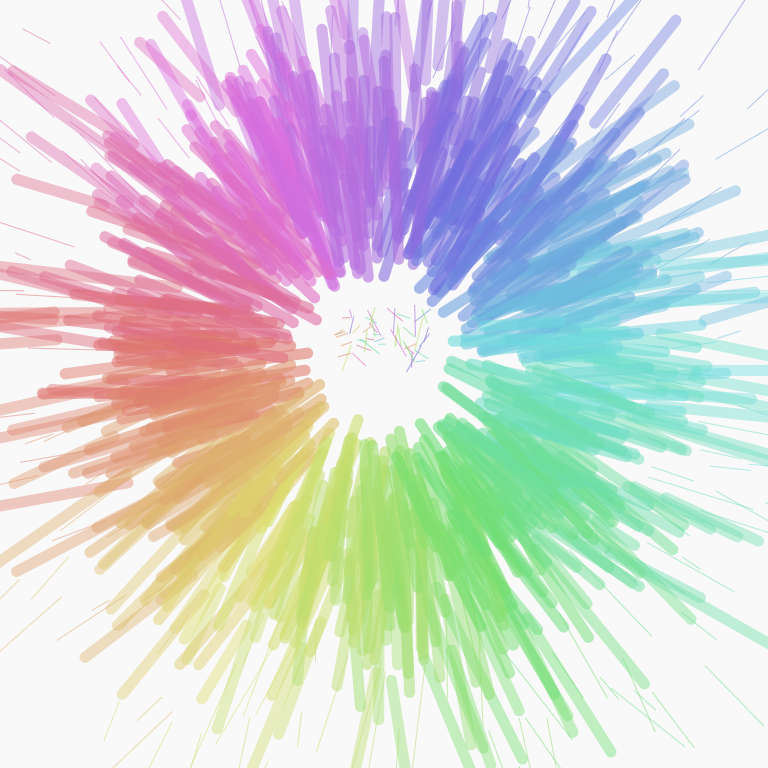
Write a WebGL 1 fragment shader that draws this background.

```glsl
precision highp float;
uniform vec2 u_resolution;

#define CENTER vec2(0.494, 0.541)
#define PAPER vec3(0.977)
#define SECTORS 24.0
#define DENSE_LAYERS 24
#define OUTER_LAYERS 5
#define HAIR_LAYERS 8
#define SCRIBBLES 46
#define BRUSH_RADIUS 0.0072
#define HAIR_RADIUS 0.0007
#define DIRECTION_SPREAD 0.095
#define TAU 6.2831853

vec4 hash4(vec2 seed) {
  float n = dot(seed, vec2(12.9898, 78.233));
  return fract(sin(n + vec4(0.0, 1.7, 4.1, 7.3)) * 43758.5453);
}

vec2 heading(float turn) {
  return vec2(cos(turn * TAU), sin(turn * TAU));
}

// Soft rainbow: the hue lies opposite the heading
vec3 strokeColor(float turn) {
  vec3 wave = abs(mod((turn + 0.5) * 6.0 + vec3(0.0, 4.0, 2.0), 6.0) - 3.0) - 1.0;
  return mix(vec3(0.43), vec3(0.87), clamp(wave, 0.0, 1.0));
}

// Antialiased coverage of a round-capped stroke
float strokeMask(vec2 p, vec2 start, vec2 dir, float len, float radius, float pixel) {
  vec2 q = p - start;
  float d = length(q - dir * clamp(dot(q, dir), 0.0, len));
  return clamp((radius - d) / pixel + 0.5, 0.0, 1.0);
}

// One ring of strokes, one per sector; only nearby sectors are visited
void paintRing(inout vec3 color, vec2 p, float seed, vec2 starts, vec2 lengths,
               float radius, float alpha, float pixel) {
  float shift = hash4(vec2(seed, 3.0)).x;
  float sector = floor(atan(p.y, p.x) / TAU * SECTORS + shift);
  for (int k = -2; k <= 2; k++) {
    float id = mod(sector + float(k), SECTORS);
    vec4 rnd = hash4(vec2(id + 1.0, seed));
    float place = (id + rnd.x - shift) / SECTORS;
    float turn = place + (rnd.y - 0.5) * DIRECTION_SPREAD;
    vec2 start = heading(place) * mix(starts.x, starts.y, rnd.z);
    float len = mix(lengths.x, lengths.y, rnd.w);
    float mask = strokeMask(p, start, heading(turn), len, radius, pixel);
    color = mix(color, strokeColor(turn), mask * alpha);
  }
}

void main() {
  float side = min(u_resolution.x, u_resolution.y);
  float pixel = 1.0 / side;
  vec2 p = (gl_FragCoord.xy - 0.5 * u_resolution) / side + 0.5 - CENTER;
  vec3 color = PAPER;

  // Fine hairs towards the corners
  for (int i = 0; i < HAIR_LAYERS; i++) {
    paintRing(color, p, float(i) + 101.0, vec2(0.34, 0.62), vec2(0.02, 0.16),
              HAIR_RADIUS, 0.5, pixel);
  }

  // Long pale strokes flung outwards
  for (int i = 0; i < OUTER_LAYERS; i++) {
    paintRing(color, p, float(i) + 61.0, vec2(0.25, 0.43), vec2(0.10, 0.26),
              BRUSH_RADIUS, 0.42, pixel);
  }

  // Dense wheel, built from its rim in to the open middle
  for (int i = 0; i < DENSE_LAYERS; i++) {
    float inward = float(i) / float(DENSE_LAYERS - 1);
    float start = mix(0.24, 0.085, inward);
    paintRing(color, p, float(i) + 11.0, vec2(start, start + 0.06), vec2(0.09, 0.22),
              BRUSH_RADIUS, mix(0.46, 0.60, inward), pixel);
  }

  // Tiny scribbles in the middle, longer where upright
  for (int i = 0; i < SCRIBBLES; i++) {
    vec4 rnd = hash4(vec2(float(i) + 1.0, 207.0));
    vec2 dir = heading(rnd.x);
    vec2 middle = vec2(0.008, 0.016) + (rnd.yz - 0.5) * vec2(0.12, 0.07);
    float len = mix(0.008, 0.045, abs(dir.y) * rnd.w);
    float mask = strokeMask(p, middle - dir * len * 0.5, dir, len, HAIR_RADIUS, pixel);
    color = mix(color, strokeColor(rnd.x), mask * 0.6);
  }

  gl_FragColor = vec4(color, 1.0);
}
```
